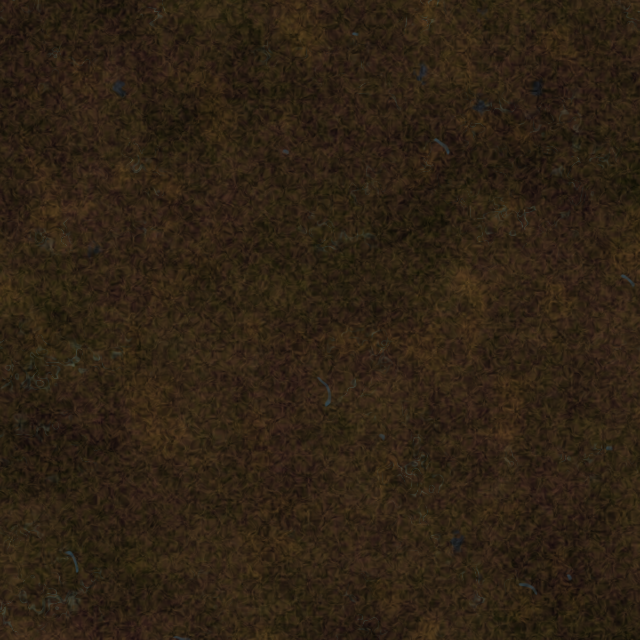
Write a WebGL 2 fragment shader that draws this texture.

```glsl
#version 300 es
precision highp float;

uniform vec2 u_resolution;
out vec4 fragColor;

const vec3 BASE_BROWN = vec3(0.174, 0.127, 0.073);
const vec3 OLIVE_SHIFT = vec3(-0.006, 0.013, -0.012);
const vec3 OCHRE = vec3(0.27, 0.19, 0.08);
const vec3 TEAL = vec3(0.21, 0.25, 0.22);
const vec3 SCRATCH_BLUE = vec3(0.20, 0.31, 0.37);
const vec3 BLOT_BLUE = vec3(0.07, 0.11, 0.16);
const float GRAIN_SCALE = 205.0;
const float GRAIN_CONTRAST = 1.0;
const float MOTTLE_CONTRAST = 0.62;
const float WEAVE_SCALE = 150.0;
const float WEAVE_CONTRAST = 0.035;
const float MARK_CELLS = 9.0;
const float MARK_SHARE = 0.2;

float hash(vec2 cell) {
    uvec2 q = uvec2(ivec2(cell)) * uvec2(1597334673u, 3812015801u);
    uint n = (q.x ^ q.y) * 1597334673u;
    n = (n ^ (n >> 15)) * 2246822519u;
    n ^= n >> 13;
    return float(n >> 8) / 16777216.0;
}

float noise(vec2 p) {
    vec2 i = floor(p), f = fract(p);
    f = f * f * (3.0 - 2.0 * f);
    return mix(mix(hash(i), hash(i + vec2(1, 0)), f.x),
               mix(hash(i + vec2(0, 1)), hash(i + vec2(1, 1)), f.x), f.y);
}

float fbm(vec2 p) {
    float sum = 0.0, weight = 0.5;
    for (int i = 0; i < 4; i++) {
        sum += weight * noise(p);
        p = mat2(1.6, 1.2, -1.2, 1.6) * p + 17.3;
        weight *= 0.5;
    }
    return sum / 0.9375;
}

// Thin winding lines where the noise crosses its middle value.
float wisps(vec2 p, float width) {
    return 1.0 - smoothstep(0.0, width, abs(noise(p) - 0.5));
}

// Rare marks: x = pale curved scratches and specks, y = dark blots.
vec2 scatteredMarks(vec2 p) {
    vec2 q = p * MARK_CELLS, home = floor(q), marks = vec2(0.0);
    float ragged = noise(p * 130.0);
    for (int y = -1; y <= 1; y++)
    for (int x = -1; x <= 1; x++) {
        vec2 cell = home + vec2(x, y);
        float pick = hash(cell + 301.0);
        if (pick > MARK_SHARE) continue;
        float kind = pick / MARK_SHARE;
        vec2 d = q - cell - vec2(hash(cell + 41.0), hash(cell + 83.0));
        float angle = -0.6 + 1.3 * (hash(cell + 127.0) - 0.5);
        vec2 axis = vec2(cos(angle), sin(angle));
        vec2 local = vec2(dot(d, axis), dot(d, vec2(-axis.y, axis.x)));
        float halfLength = kind < 0.4 ? 0.02 : mix(0.08, 0.2, hash(cell + 211.0));
        local.y += 2.0 * local.x * local.x + 0.06 * (noise(q * 9.0) - 0.5);
        float line = length(vec2(max(abs(local.x) - halfLength, 0.0), local.y));
        float strength = (1.0 - smoothstep(0.008, 0.04, line)) * (0.35 + 0.6 * ragged);
        float blot = 1.0 - smoothstep(0.3, 1.0, length(d / vec2(0.11, 0.17)) + ragged - 0.4);
        marks = max(marks, kind < 0.7 ? vec2(strength, 0.0) : vec2(0.0, blot));
    }
    return marks;
}

void main() {
    vec2 p = gl_FragCoord.xy / u_resolution.y;

    // Broad wear, with faint upright and level streaks.
    float cloud = fbm(p * 7.0 + 3.0) - 0.5;
    float streaks = noise(p * vec2(38.0, 9.0) + 50.0) + noise(p * vec2(10.0, 42.0) + 90.0) - 1.0;
    float mottle = cloud + 0.22 * streaks + 0.3 * (noise(p * 34.0 + 7.0) - 0.5);

    // Fine crinkled grain over a thread pattern.
    vec2 warp = vec2(noise(p * 80.0 + 11.0), noise(p * 80.0 + 67.0)) - 0.5;
    vec2 g = p * GRAIN_SCALE + 1.6 * warp;
    float grain = 0.65 * noise(g) + 0.35 * noise(g * 1.7 + 31.0) - 0.5;
    grain += 0.13 * (wisps(g * 0.45 + 140.0, 0.16) - 0.4);
    vec2 thread = sin(6.2831853 * p * WEAVE_SCALE);
    float weave = WEAVE_CONTRAST * (thread.x + thread.y) * noise(p * 14.0 + 25.0);

    float tone = 1.0 + GRAIN_CONTRAST * grain + MOTTLE_CONTRAST * mottle + weave;
    float hue = 1.5 * (noise(p * 120.0 + 200.0) - 0.5) + 1.8 * (fbm(p * 9.0 + 60.0) - 0.5);
    vec3 color = BASE_BROWN * max(tone, 0.4) + OLIVE_SHIFT * hue;

    // Ochre stains and teal wisps gathered in patches.
    float ochre = smoothstep(0.58, 0.78, fbm(p * 15.0 + 120.0));
    color = mix(color, OCHRE * tone, 0.35 * ochre);
    float patches = smoothstep(0.52, 0.72, fbm(p * vec2(9.0, 11.0) + 170.0));
    float teal = wisps(p * 75.0 + 2.5 * warp + 230.0, 0.13) * smoothstep(0.3, 0.75, noise(p * 60.0 + 260.0));
    color = mix(color, TEAL * tone, teal * (0.06 + 0.5 * patches));

    vec2 marks = scatteredMarks(p);
    color = mix(color, BLOT_BLUE * tone, 0.6 * marks.y);
    color = mix(color, SCRATCH_BLUE, 0.75 * marks.x);
    fragColor = vec4(color, 1.0);
}
```
